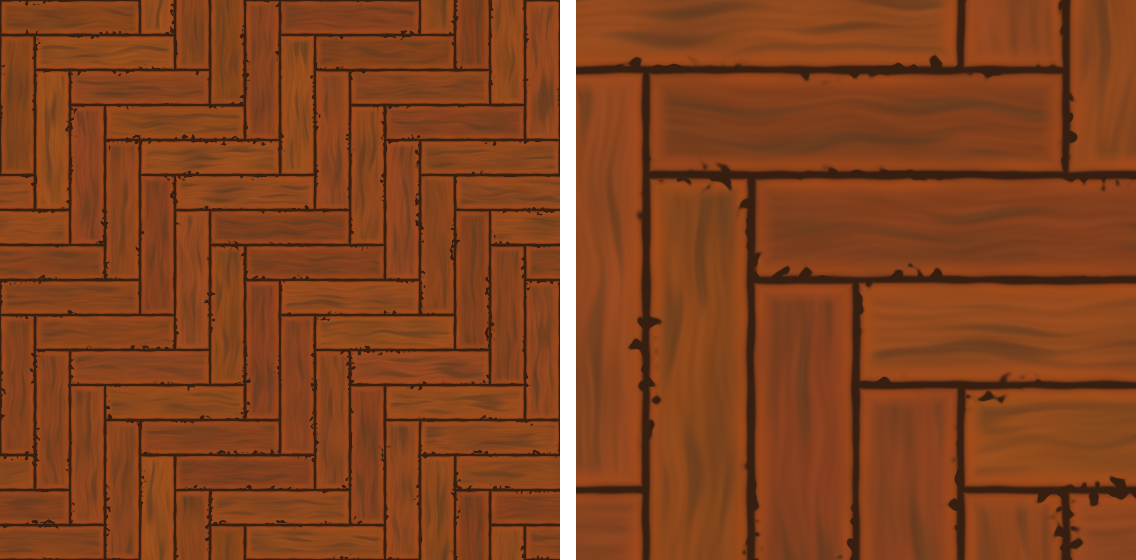
Left: the whole. Right: its middle third, enlarged.
Give the GLSL for this texture, as a three.js fragment shader.

```glsl
// Herringbone parquet: 4x1 wooden planks stepping diagonally over a 16x16 grid.
// Each cell is resolved to its plank, then grain, a warm rim, worn edges and
// dark joints are shaded in plank space, so the tile repeats without a seam.
varying vec2 vUv;

const float CELLS = 16.0;          // plank widths across the canvas
const float PLANK_LENGTH = 4.0;    // in plank widths
const float JOINT_HALF = 0.018;    // all widths below are in plank widths
const float JOINT_SOFT = 0.035;
const float SHADOW_WIDTH = 0.10;
const float RIM_WIDTH = 0.25;
const float CHIP_REACH = 0.26;
const vec2 GRAIN_SCALE = vec2(0.75, 6.0);
const float GRAIN_WARP = 0.9;
const float GRAIN_STRENGTH = 0.62;

const vec3 TAN_WOOD = vec3(0.575, 0.295, 0.105);
const vec3 RED_WOOD = vec3(0.545, 0.255, 0.125);
const vec3 RIM_COLOR = vec3(0.665, 0.295, 0.100);
const vec3 GRAIN_COLOR = vec3(0.375, 0.230, 0.125);
const vec3 JOINT_COLOR = vec3(0.190, 0.110, 0.065);

vec2 hash2(vec2 p) {
  vec3 q = fract(p.xyx * vec3(0.1031, 0.1030, 0.0973));
  q += dot(q, q.yzx + 33.33);
  return fract((q.xx + q.yz) * q.zy);
}

float gradientDot(vec2 cell, vec2 offset) {
  float angle = 6.28318 * hash2(cell).x;
  return dot(vec2(cos(angle), sin(angle)), offset);
}

// Gradient noise, roughly -0.7 to 0.7
float noise(vec2 p) {
  vec2 i = floor(p);
  vec2 f = p - i;
  vec2 u = f * f * f * (f * (f * 6.0 - 15.0) + 10.0);
  vec2 e = vec2(1.0, 0.0);
  return mix(
    mix(gradientDot(i, f), gradientDot(i + e, f - e), u.x),
    mix(gradientDot(i + e.yx, f - e.yx), gradientDot(i + e.xx, f - e.xx), u.x),
    u.y);
}

// Finds the plank: p is (along, across), id is its first cell
void herringbone(vec2 c, out vec2 p, out vec2 id) {
  vec2 cell = floor(c);
  vec2 f = c - cell;
  float diagonal = floor(mod(cell.x - cell.y + 0.5, 2.0 * PLANK_LENGTH));
  if (diagonal < PLANK_LENGTH) {
    p = vec2(diagonal + f.x, f.y);
    id = cell - vec2(diagonal, 0.0);
  } else {
    float stepDown = 2.0 * PLANK_LENGTH - 1.0 - diagonal;
    p = vec2(stepDown + f.y, f.x);
    id = cell - vec2(0.0, stepDown);
  }
  id = floor(mod(id + 0.5, CELLS));
}

void main() {
  vec2 p, id;
  herringbone(vec2(vUv.x, 1.0 - vUv.y) * CELLS, p, id);
  vec2 tint = hash2(id + 7.0);
  vec2 seed = floor(hash2(id + 31.0) * 200.0) + 0.37;

  // Distance to the plank's outline, slightly wavy
  vec2 toSide = min(p, vec2(PLANK_LENGTH, 1.0) - p);
  float edge = min(toSide.x, toSide.y);
  float wavyEdge = edge + 0.018 * noise(p * 3.0 + seed);
  float inside = smoothstep(0.03, 0.28, edge);

  // Plank tone with broad stains
  vec3 color = mix(TAN_WOOD, RED_WOOD, tint.x) * mix(0.90, 1.05, tint.y);
  float stain = smoothstep(-0.25, 0.5, noise(p * vec2(0.7, 1.4) + seed + 17.0));
  color = mix(color, GRAIN_COLOR, 0.38 * stain * inside);

  // Long warped streaks and finer fibres
  float warp = GRAIN_WARP * noise(p * vec2(1.1, 1.3) + seed + 41.0);
  vec2 g = p * GRAIN_SCALE + vec2(0.0, warp) + seed;
  float streak = smoothstep(0.02, 0.42, noise(g));
  float fibre = noise(g * vec2(1.6, 2.3) + 63.0);
  color = mix(color, GRAIN_COLOR, GRAIN_STRENGTH * streak * inside);
  color *= 1.0 + 0.10 * fibre * inside;

  // Warm rim, uneven along the edge
  float rim = 1.0 - smoothstep(0.04, RIM_WIDTH, wavyEdge);
  float rimPatch = 0.62 + 0.5 * noise(p * 1.7 + seed + 83.0);
  color = mix(color, RIM_COLOR, clamp(rim * rimPatch, 0.0, 1.0));

  // Chipped patches widen the dark joint
  float wear = smoothstep(0.08, 0.35, noise(p * 1.2 + seed + 109.0));
  float chip = CHIP_REACH * wear * max(0.0, noise(p * 8.0 + seed + 131.0));
  float shadow = 1.0 - smoothstep(0.0, SHADOW_WIDTH, wavyEdge - chip);
  float joint = 1.0 - smoothstep(JOINT_HALF, JOINT_HALF + JOINT_SOFT, wavyEdge - chip);
  color = mix(color, JOINT_COLOR, 0.40 * shadow);
  color = mix(color, JOINT_COLOR, 0.92 * joint);

  gl_FragColor = vec4(color, 1.0);
}
```
